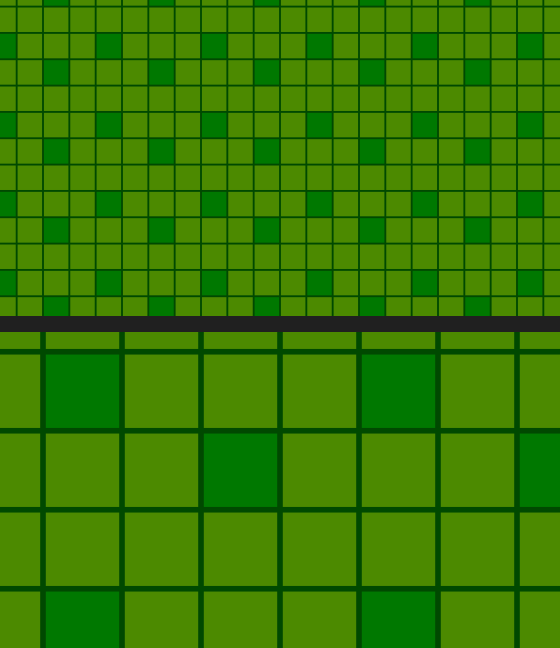
Top: the whole. Bottom: its middle third, enlarged.
Write a Shadertoy shader that draws this pattern.

```glsl
// Olive square tiles with dark green joints, and green accent tiles.
// The plane is cut into unit cells; the cell index modulo a 4 by 3 block
// picks the accents, and the distance to the cell edge gives the joints.

#define ROWS_PER_HEIGHT 12.0
#define GRID_ORIGIN vec2(10.0, 5.25)
#define BLOCK vec2(4.0, 3.0)
#define ACCENT_A vec2(3.0, 0.0)
#define ACCENT_B vec2(1.0, 2.0)
#define JOINT_WIDTH 0.071
#define TILE_COLOR vec3(0.30, 0.54, 0.0)
#define ACCENT_COLOR vec3(0.0, 0.47, 0.0)
#define JOINT_COLOR vec3(0.0, 0.285, 0.0)

// 1 when the cell sits at the given place of its block, else 0
float isAt(vec2 cell, vec2 place) {
    vec2 offset = abs(mod(cell + 0.5, BLOCK) - 0.5 - place);
    return step(max(offset.x, offset.y), 0.25);
}

// Antialiased cover of the vertical (x) and horizontal (y) joints
vec2 jointCover(vec2 grid, float pixelSize) {
    vec2 edgeDistance = 0.5 - abs(fract(grid) - 0.5);
    return clamp((0.5 * JOINT_WIDTH - edgeDistance) / pixelSize + 0.5, 0.0, 1.0);
}

void mainImage(out vec4 fragColor, in vec2 fragCoord) {
    // Grid coordinates, one unit per tile, anchored at the canvas centre
    float pixelSize = ROWS_PER_HEIGHT / iResolution.y;
    vec2 grid = (fragCoord - 0.5 * iResolution.xy) * pixelSize + GRID_ORIGIN;
    vec2 cell = floor(grid);

    // Tile fill
    float accent = max(isAt(cell, ACCENT_A), isAt(cell, ACCENT_B));
    vec3 color = mix(TILE_COLOR, ACCENT_COLOR, accent);

    // Joints laid over the tiles, one direction after the other
    vec2 joint = jointCover(grid, pixelSize);
    color = mix(color, JOINT_COLOR, joint.x);
    color = mix(color, JOINT_COLOR, joint.y);

    fragColor = vec4(color, 1.0);
}
```
